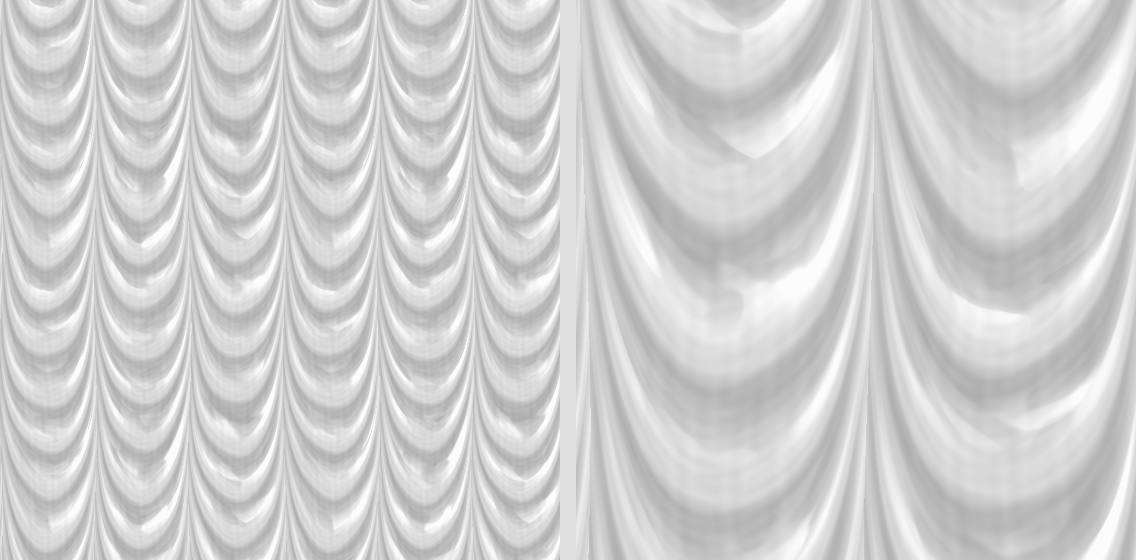
Left: the whole. Right: its middle third, enlarged.
A three.js fragment shader for this pattern:

```glsl
// Pale satin curtain gathered into columns of draped, glossy swags.
varying vec2 vUv;

float hash(vec2 p) {
  return fract(sin(dot(p, vec2(12.99, 78.23))) * 4375.85);
}

// Soft cellular noise: flat patches with smooth borders, repeating over the given size.
float patches(vec2 p, vec2 size) {
  vec2 cell = floor(p);
  float total = 0.0, weights = 0.0;
  for (int j = -1; j <= 1; j++) {
    for (int i = -1; i <= 1; i++) {
      vec2 id = cell + vec2(float(i), float(j));
      vec2 key = mod(id, size);
      vec2 gap = id + 0.15 + 0.7 * vec2(hash(key), hash(key + 31.7)) - p;
      float w = exp(-11.0 * dot(gap, gap));
      total += w * hash(key + 7.3);
      weights += w;
    }
  }
  return total / weights;
}

float bump(float x, float center, float width) {
  float d = (x - center) / width;
  return exp(-d * d);
}

void main() {
  // Columns, with seams that sway slightly
  float down = (1.0 - vUv.y) * 11.85 - 0.5;
  float across = vUv.x * 5.93 - 0.01 + 0.018 * sin(down * 1.047 + vUv.x * 12.4);
  float column = mod(floor(across), 3.0);
  float s = fract(across) * 2.0 - 1.0;
  float side = abs(s);

  // Folds hang round in the middle and climb steeply to the seams
  float fold = down + 1.15 * s * s + 0.6 * pow(side, 6.0) + 0.5 * pow(side, 14.0);
  fold += 0.06 * sin(fold * 2.094 + column * 2.1) + 0.03 * sin(s * 5.0 + fold * 1.047);
  float p = fract(fold);
  vec2 id = vec2(column, mod(floor(fold), 6.0));
  float middle = 1.0 - smoothstep(0.55, 0.95, side);

  // Ragged reflections in the cloth
  vec2 cloth = vec2(across * 4.0 + 0.25 * sin(fold * 6.283), fold * 3.0);
  float blotch = patches(cloth, vec2(12.0, 18.0));
  float fine = patches(cloth * 2.0 + 0.3 * sin(cloth.yx * 4.0), vec2(24.0, 36.0));
  float ragged = 0.6 * blotch + 0.4 * fine - 0.5;

  // Shadow below each rim, rising to a pale belly
  float shade = 0.712 + 0.135 * smoothstep(0.2, 0.72, p + 0.22 * ragged * middle)
    + 0.135 * (1.0 - smoothstep(0.0, 0.18, p));
  shade += 0.09 * ragged * smoothstep(0.1, 0.4, p) * (1.0 - smoothstep(0.75, 1.0, p)) * (0.3 + 0.7 * middle);

  // Gloss, strongest on the right limb
  float limb = bump(s, 0.68, 0.25) + 0.25 * bump(s, -0.6, 0.28) + 0.15;
  float gloss = smoothstep(0.5, 0.72, p + 0.36 * ragged) * (1.0 - smoothstep(0.76, 0.97, p));
  shade += 0.2 * gloss * limb * (0.55 + 0.65 * hash(id + 3.1));
  float glint = smoothstep(0.6, 0.75, blotch) * bump(p, 0.6, 0.16);
  shade += 0.06 * glint * middle;

  // Thin pale streaks on the left limb
  shade += 0.025 * bump(s, -0.72, 0.2) * sin(fold * 19.0 + 2.0 * s);

  // Strands gathered at the seams: pale to the left, grey to the right
  float strands = 0.83 + 0.03 * sin(s * 44.0 + fold * 1.047) + 0.06 * s;
  shade = mix(shade, strands, 0.6 * smoothstep(0.82, 1.0, side));

  // Fine threads along and across the drape
  float threads = sin(fold * 58.0 + 3.0 * sin(s * 4.0)) + sin(fold * 37.0 - s * 6.0);
  float weave = sin(s * 48.0 + 2.0 * sin(fold * 2.1)) + sin(s * 31.0 - fold * 4.19);
  shade += 0.006 * middle * (threads + weave);

  gl_FragColor = vec4(vec3(clamp(shade, 0.0, 0.99)), 1.0);
}
```
